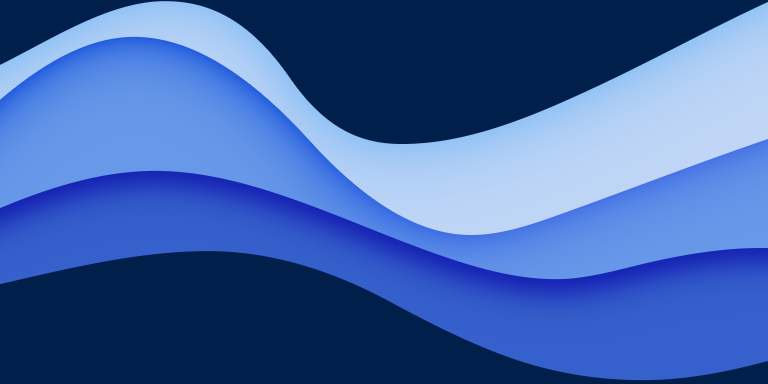
A Shadertoy shader for this background:

```glsl
// Flowing blue wave bands with soft inner shadows on a deep navy ground.

const vec3 NAVY       = vec3(0.00, 0.12, 0.29);
const vec3 ICE        = vec3(0.76, 0.84, 0.965);
const vec3 ICE_EDGE   = vec3(0.57, 0.76, 0.96);
const vec3 SKY        = vec3(0.41, 0.60, 0.91);
const vec3 SKY_LEFT   = vec3(0.13, 0.36, 0.87);
const vec3 SKY_RIGHT  = vec3(0.27, 0.45, 0.90);
const vec3 ROYAL      = vec3(0.21, 0.375, 0.795);
const vec3 ROYAL_EDGE = vec3(0.09, 0.15, 0.71);

// Wave knots: x (0 to 2 across), height (0 to 1), slope.
const int KNOTS = 6;
const vec3 ICE_TOP[KNOTS] = vec3[KNOTS](
    vec3(0.0, 0.831, 0.5), vec3(0.43, 0.997, 0.0), vec3(0.755, 0.797, -1.45),
    vec3(1.047, 0.625, 0.0), vec3(1.563, 0.779, 0.47), vec3(2.0, 0.995, 0.46));
const vec3 SKY_TOP[KNOTS] = vec3[KNOTS](
    vec3(0.0, 0.74, 0.85), vec3(0.349, 0.904, 0.0), vec3(0.807, 0.633, -1.1),
    vec3(1.227, 0.388, 0.0), vec3(1.484, 0.451, 0.36), vec3(2.0, 0.638, 0.34));
const vec3 ROYAL_TOP[KNOTS] = vec3[KNOTS](
    vec3(0.0, 0.458, 0.42), vec3(0.404, 0.555, 0.0), vec3(1.094, 0.354, -0.37),
    vec3(1.448, 0.273, 0.0), vec3(1.706, 0.32, 0.22), vec3(2.0, 0.354, -0.02));
const vec3 GROUND_TOP[KNOTS] = vec3[KNOTS](
    vec3(0.0, 0.26, 0.23), vec3(0.542, 0.346, 0.0), vec3(1.016, 0.214, -0.54),
    vec3(1.302, 0.078, -0.38), vec3(1.674, 0.01, 0.0), vec3(2.0, 0.06, 0.27));

// Cubic Hermite segment from a to b: returns height and slope at x.
vec2 hermite(vec3 a, vec3 b, float x) {
    float w = b.x - a.x;
    float t = (x - a.x) / w;
    float rise = b.y - a.y;
    float c2 = 3.0 * rise - w * (2.0 * a.z + b.z);
    float c3 = w * (a.z + b.z) - 2.0 * rise;
    float height = a.y + t * (w * a.z + t * (c2 + t * c3));
    float slope = a.z + t * (2.0 * c2 + 3.0 * t * c3) / w;
    return vec2(height, slope);
}

// Approximate distance below a wave; negative above it.
float depthBelow(vec3 knots[KNOTS], vec2 p) {
    vec2 wave = hermite(knots[0], knots[1], p.x);
    for (int i = 1; i < KNOTS - 1; i++) {
        if (p.x >= knots[i].x) wave = hermite(knots[i], knots[i + 1], p.x);
    }
    return (wave.x - p.y) / sqrt(1.0 + wave.y * wave.y);
}

// Edge colour fading into the body with depth.
vec3 shade(vec3 edge, vec3 body, float depth, float width, float falloff) {
    return mix(body, edge, exp(-pow(max(depth, 0.0) / width, falloff)));
}

// Antialiased layer over the colour beneath.
vec3 cover(vec3 under, vec3 over, float depth, float pixel) {
    return mix(under, over, clamp(depth / pixel + 0.5, 0.0, 1.0));
}

void mainImage(out vec4 fragColor, in vec2 fragCoord) {
    vec2 p = fragCoord / iResolution.xy * vec2(2.0, 1.0);
    float pixel = 1.0 / iResolution.y;

    float iceDepth = depthBelow(ICE_TOP, p);
    float skyDepth = depthBelow(SKY_TOP, p);
    float royalDepth = depthBelow(ROYAL_TOP, p);
    float groundDepth = depthBelow(GROUND_TOP, p);

    // Layers from back to front.
    vec3 ice = shade(ICE_EDGE, ICE, iceDepth, 0.085, 1.0);
    vec3 skyEdge = mix(SKY_LEFT, SKY_RIGHT, smoothstep(0.6, 1.4, p.x));
    vec3 sky = shade(skyEdge, SKY, skyDepth, 0.06, 1.0);
    vec3 royal = shade(ROYAL_EDGE, ROYAL, royalDepth, 0.057, 1.7);

    vec3 color = cover(NAVY, ice, iceDepth, pixel);
    color = cover(color, sky, skyDepth, pixel);
    color = cover(color, royal, royalDepth, pixel);
    color = cover(color, NAVY, groundDepth, pixel);
    fragColor = vec4(color, 1.0);
}
```
